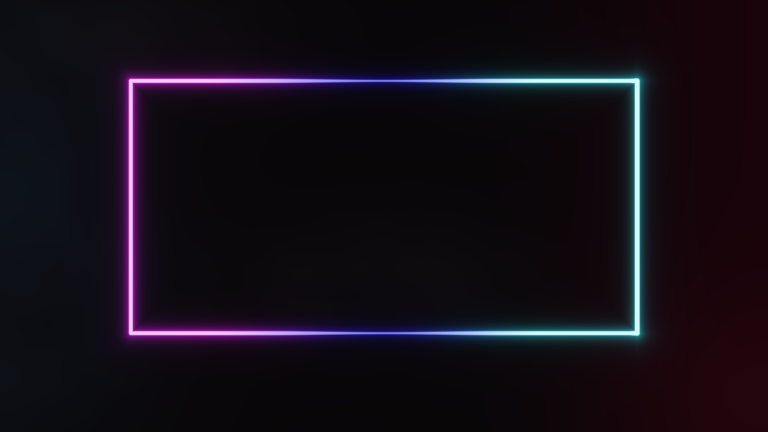
Reproduce this background procedurally as a Shadertoy shader.

```glsl
// A neon rectangle glowing magenta, blue and cyan over a dark, smoky backdrop.
// The tube and its halo come from the distance to a box outline; the backdrop
// blends broad soft colour pools with value-noise smoke. Units: canvas height.

const vec2 FRAME_CENTER = vec2(0.8889, 0.5208);
const vec2 FRAME_HALF = vec2(0.5860, 0.2920);

const vec3 MAGENTA = vec3(0.80, 0.04, 0.86);
const vec3 BLUE = vec3(0.07, 0.05, 0.72);
const vec3 CYAN = vec3(0.08, 0.68, 0.72);
const vec3 CORE_PINK = vec3(0.98, 0.78, 0.99);
const vec3 CORE_BLUE = vec3(0.52, 0.53, 0.95);
const vec3 CORE_CYAN = vec3(0.82, 0.99, 1.00);

const vec3 BASE_DARK = vec3(0.033, 0.024, 0.032);
const vec3 LEFT_TINT = vec3(0.020, 0.050, 0.072);
const vec3 RIGHT_TINT = vec3(0.060, -0.010, 0.006);
const vec3 CORNER_RED = vec3(0.045, 0.004, 0.012);
const vec3 SMOKE_TINT = vec3(0.036, 0.034, 0.042);

const float CORE_THIN = 0.0022;   // tube half width at the middle
const float CORE_THICK = 0.0046;  // tube half width at the sides
const float NEAR_FALLOFF = 0.0100;
const float FAR_FALLOFF = 0.0380;

float hash(vec2 p) {
    vec3 q = fract(p.xyx * 0.1031);
    q += dot(q, q.yzx + 33.33);
    return fract((q.x + q.y) * q.z);
}

float valueNoise(vec2 p) {
    vec2 cell = floor(p);
    vec2 f = fract(p);
    f = f * f * (3.0 - 2.0 * f);
    float low = mix(hash(cell), hash(cell + vec2(1.0, 0.0)), f.x);
    float high = mix(hash(cell + vec2(0.0, 1.0)), hash(cell + 1.0), f.x);
    return mix(low, high, f.y);
}

float smokeNoise(vec2 p) {
    float sum = 0.0;
    float weight = 0.5;
    for (int i = 0; i < 4; i++) {
        sum += weight * valueNoise(p);
        p = p * 2.03 + 17.1;
        weight *= 0.5;
    }
    return sum;
}

float boxDistance(vec2 p, vec2 halfSize) {
    vec2 d = abs(p) - halfSize;
    return length(max(d, 0.0)) + min(max(d.x, d.y), 0.0);
}

// Soft round pool of light
float pool(vec2 p, vec2 center, vec2 radius) {
    vec2 d = (p - center) / radius;
    return exp(-dot(d, d));
}

// Three colours along -1..1
vec3 ramp(vec3 left, vec3 middle, vec3 right, float t) {
    return t < 0.0 ? mix(middle, left, smoothstep(0.0, 0.75, -t))
                   : mix(middle, right, smoothstep(0.0, 0.65, t));
}

vec3 backdrop(vec2 p, float aspect) {
    float smoke = smokeNoise(p * 3.5 + 4.0);
    vec3 color = BASE_DARK;
    color += LEFT_TINT * pool(p, vec2(-0.05, 0.45), vec2(0.36, 0.55)) * (0.5 + smoke);
    color += RIGHT_TINT * smoothstep(0.60 * aspect, aspect, p.x);
    color += CORNER_RED * pool(p, vec2(aspect, 0.08), vec2(0.40, 0.25));
    float haze = pool(p, vec2(0.85, 0.36), vec2(0.30, 0.13))
               + 0.8 * pool(p, vec2(0.35, 0.95), vec2(0.30, 0.16));
    return color + SMOKE_TINT * haze * smoke * 1.3;
}

void mainImage(out vec4 fragColor, in vec2 fragCoord) {
    vec2 p = fragCoord / iResolution.y;
    float aspect = iResolution.x / iResolution.y;
    float pixel = 1.0 / iResolution.y;
    vec2 q = p - vec2(0.5 * aspect, FRAME_CENTER.y);

    float along = clamp(q.x / FRAME_HALF.x, -1.0, 1.0);
    float side = smoothstep(0.0, 0.45, abs(along));
    float d = abs(boxDistance(q, FRAME_HALF));

    vec3 color = backdrop(p, aspect);

    // Halo: tight bloom plus a wide, faint one
    float bloom = 0.85 * exp(-d / NEAR_FALLOFF) + 0.11 * exp(-d / FAR_FALLOFF);
    color += ramp(MAGENTA, BLUE, CYAN, along) * bloom * mix(0.75, 1.0, side);

    // Faint flares at the two right corners
    vec2 corner = abs(vec2(q.x - FRAME_HALF.x, abs(q.y) - FRAME_HALF.y));
    color += CYAN * 0.25 * exp(-(corner.x + corner.y) / 0.022);

    // Bright tube, slightly thicker on the right edge
    float halfWidth = mix(CORE_THIN, CORE_THICK, side);
    halfWidth += 0.0012 * smoothstep(0.97, 1.0, along);
    float core = 1.0 - smoothstep(halfWidth - pixel, halfWidth + pixel, d);
    color = mix(color, ramp(CORE_PINK, CORE_BLUE, CORE_CYAN, along), core);

    fragColor = vec4(clamp(color, 0.0, 1.0), 1.0);
}
```
